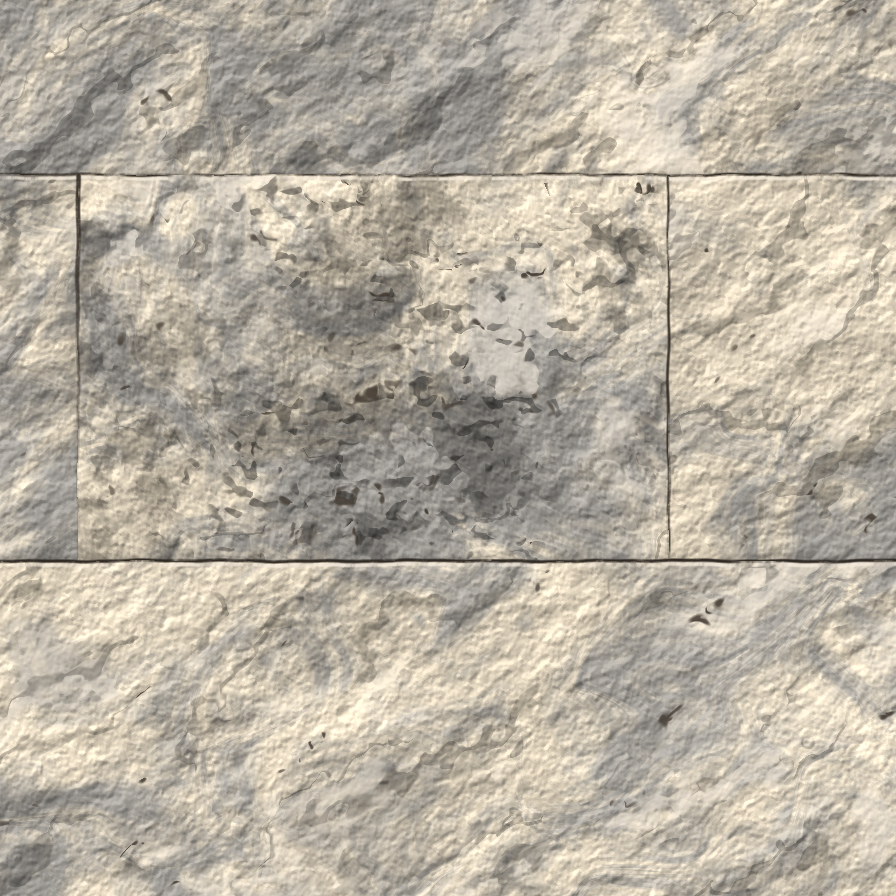
Reproduce this texture procedurally as a three.js fragment shader.

```glsl
#define LOWER_JOINT 0.374
#define UPPER_JOINT 0.805
#define LEFT_JOINT 0.087
#define RIGHT_JOINT 0.746
#define JOINT_HALF_WIDTH 0.0017
#define EDGE 0.0013
#define RELIEF 2.9
#define LIGHT_STEP vec2(-0.0020, 0.0034)
#define GREY vec3(0.615, 0.602, 0.580)
#define CREAM vec3(0.885, 0.834, 0.745)
#define PALE vec3(0.96, 0.92, 0.86)
#define JOINT_DARK vec3(0.19, 0.165, 0.14)

varying vec2 vUv;

vec3 hash3(vec2 p) {
  vec3 q = fract(p.xyx * vec3(0.1031, 0.1030, 0.0973));
  q += dot(q, q.yxz + 33.33);
  return fract((q.xxy + q.yzz) * q.zyx);
}

// Cellular noise: nearest distance, blended cell tone, nearest cell id
vec3 cells(vec2 p) {
  vec2 base = floor(p);
  float nearest = 9.0, id = 0.0, tone = 0.005, total = 0.01;
  for (int j = -1; j <= 1; j++) {
    for (int i = -1; i <= 1; i++) {
      vec2 cell = base + vec2(float(i), float(j));
      vec3 h = hash3(cell);
      vec2 d = cell + h.xy - p;
      float d2 = dot(d, d), fall = max(0.0, 1.0 - d2);
      float w = fall * fall * fall;
      tone += w * h.z;
      total += w;
      if (d2 < nearest) { nearest = d2; id = h.z; }
    }
  }
  return vec3(sqrt(nearest), tone / total, id);
}

float layers(vec2 p, float gain) {
  float sum = 0.0, total = 0.0, amp = 1.0;
  for (int i = 0; i < 6; i++) {
    sum += amp * cells(p).y;
    total += amp;
    p = mat2(0.8, 0.6, -0.6, 0.8) * p * 2.1 + 17.3;
    amp *= gain;
  }
  return sum / total;
}

// Split faces run diagonally; the pitted stone has no grain direction
vec2 grain(vec2 p, float pitted) {
  vec2 along = mat2(0.82, -0.57, 0.57, 0.82) * p * vec2(0.82, 1.2);
  return mix(along, p, pitted);
}

float line(float d, float halfWidth) {
  return 1.0 - smoothstep(halfWidth - EDGE, halfWidth + EDGE, abs(d));
}

void main() {
  vec2 p = vUv;
  float wave = 0.0005 * (sin(p.x * 23.0) + sin(p.x * 61.0 + 1.7) + 0.6 * sin(p.x * 149.0));
  float sway = 0.0006 * (sin(p.y * 31.0) + sin(p.y * 83.0 + 0.6));
  float lower = p.y - LOWER_JOINT + wave;
  float upper = p.y - UPPER_JOINT - wave;
  float left = p.x - LEFT_JOINT + sway;
  float right = p.x - RIGHT_JOINT - sway;

  // Which stone, and how warm it is
  float middleRow = step(0.0, lower) * step(upper, 0.0);
  float column = step(0.0, left) + step(0.0, right);
  float pitted = middleRow * step(0.0, left) * step(right, 0.0);
  float seed = middleRow > 0.5 ? 2.0 + column : step(0.0, upper);
  float warmth = upper > 0.0 ? -0.045 : 0.01 + 0.2 * (p.y - 0.2);
  if (middleRow > 0.5) warmth = pitted > 0.5 ? 0.015 + 0.25 * (p.y - 0.58) : 0.065 * column - 0.06;

  // Clouded, mottled colour
  vec2 q = grain(p, pitted) + seed * 7.31;
  vec2 warp = vec2(cells(q * 9.0).y, cells(q * 9.0 + 40.0).y) - 0.5;
  vec2 ragged = vec2(cells(q * 62.0).y, cells(q * 62.0 + 30.0).y) - 0.5;
  float cloud = layers(q * 5.0 + warp * 0.9, 0.74) + warmth;
  vec3 color = mix(GREY, CREAM, smoothstep(0.35, 0.65, cloud));

  // Rough relief lit from the upper left
  vec2 lit = grain(p + LIGHT_STEP, pitted) + seed * 7.31;
  float height = layers(q * 7.0, 0.68);
  float slope = height - layers(lit * 7.0, 0.68);
  color *= 1.0 + clamp(slope * RELIEF, -0.32, 0.18) + 0.3 * (height - 0.5);

  // Pale chips and broken shaded ledges
  vec2 torn = warp * 2.0 + ragged * 0.7;
  float chip = smoothstep(0.68, 0.86, cells(q * 17.0 + torn).y);
  color = mix(color, PALE, chip * 0.5 * smoothstep(0.40, 0.60, height));
  float ledge = cells(q * vec2(11.0, 22.0) + torn).y - cells(lit * vec2(11.0, 22.0) + torn).y;
  color *= 1.0 - 0.22 * smoothstep(0.025, 0.08, -ledge);

  // Dark blotches, most of them in the pitted stone
  float blotch = cells(q * 14.0 + torn).y + 0.7 * (0.5 - height);
  color *= 1.0 - smoothstep(0.62, 0.80, blotch) * mix(0.08, 0.22, pitted);

  // Clustered ragged pits and small flecks
  float cluster = pitted * smoothstep(0.35, 0.65, cells(q * 6.0 + 9.0).y + 0.35 * (p.y - 0.6));
  vec3 pit = cells(q * vec2(40.0, 50.0) + ragged * 1.3);
  float radius = 0.10 + 0.22 * fract(pit.z * 57.0);
  float hole = step(mix(0.985, 0.80, cluster), pit.z) * (1.0 - smoothstep(radius * 0.4, radius * 1.3, pit.x));
  float fleck = smoothstep(0.70, 0.86, cells(q * vec2(75.0, 105.0) + ragged).y) * cluster;
  color *= 1.0 - 0.35 * fleck;
  color = mix(color, JOINT_DARK * 1.3, hole * (0.45 + 0.45 * fract(pit.z * 91.0)));

  // Worn bright rims under the bed joints
  float wear = layers(vec2(p.x * 18.0, seed), 0.7);
  float rim = max(line(lower + 0.0045, 0.0019), line(upper + 0.0042, 0.0017));
  color = mix(color, PALE, rim * smoothstep(0.32, 0.60, wear) * 0.85);
  float shadow = exp(-abs(lower) * 200.0) * step(0.0, lower) + 0.5 * exp(-abs(upper) * 200.0) * step(0.0, upper);
  color *= 1.0 - 0.22 * shadow;

  // Joints: the left one is open at the top and closes downwards
  float opening = smoothstep(LOWER_JOINT, UPPER_JOINT, p.y);
  float bed = max(line(lower, JOINT_HALF_WIDTH) * smoothstep(0.10, 0.55, wear),
                  line(upper, JOINT_HALF_WIDTH * 0.85) * smoothstep(0.22, 0.75, wear));
  float gap = smoothstep(0.15, 0.60, layers(vec2(seed, p.y * 18.0), 0.7));
  float head = max(line(left, JOINT_HALF_WIDTH * (0.5 + 1.0 * opening)) * (0.15 + 0.75 * opening),
                   line(right, JOINT_HALF_WIDTH * (1.1 - 0.4 * opening)) * 0.9);
  color = mix(color, JOINT_DARK, max(bed, head * gap * middleRow));

  gl_FragColor = vec4(clamp(color, 0.0, 1.0), 1.0);
}
```
